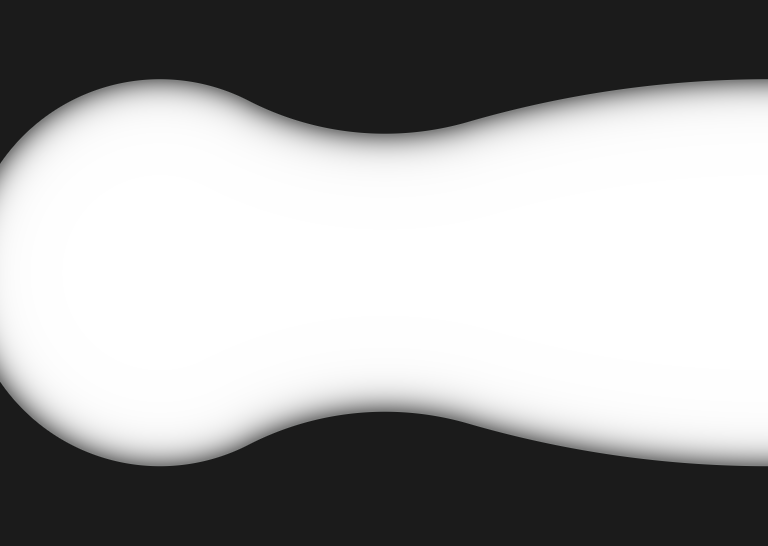
A Shadertoy shader for this background:

```glsl
// A white, waisted silhouette on charcoal, mirrored about the middle line.
// Three tangent arcs give a signed distance to its outline, and that
// distance drives a soft inner shadow, a thin rim and the smooth edge.

// Lengths are fractions of the canvas height.
const float MID_Y = 0.5005;
const float BULB_X = 0.2930;         // centre of the round left end
const float WAIST_X = 0.7051;        // narrowest place
const float BODY_X = 1.4066;         // widest place of the right part
const float HALF_HEIGHT = 0.3544;    // at the bulb and the body
const float WAIST_HALF = 0.2546;

const float SHADOW_SCALE = 0.0172;
const float HAZE_AMOUNT = 0.03;
const float HAZE_SCALE = 0.064;
const float RIM_WIDTH = 0.0022;
const float RIM_AMOUNT = 0.45;

const vec3 CHARCOAL = vec3(0.106);
const vec3 WHITE = vec3(1.0);
const vec3 RIM_GREY = vec3(0.54, 0.55, 0.545);

// Sum of the radii of two tangent arcs whose crests differ in x and height.
float tangentSpan(float dx, float rise) {
    return (dx * dx + rise * rise) / (2.0 * rise);
}

float cross2(vec2 a, vec2 b) {
    return a.x * b.y - a.y * b.x;
}

// Distance to the outline, positive inside.
float silhouette(vec2 p) {
    p.y = abs(p.y - MID_Y);

    float rise = HALF_HEIGHT - WAIST_HALF;
    float waistRadius = tangentSpan(WAIST_X - BULB_X, rise) - HALF_HEIGHT;
    float bodyRadius = tangentSpan(BODY_X - WAIST_X, rise) - waistRadius;

    vec2 bulb = vec2(BULB_X, 0.0);
    vec2 waist = vec2(WAIST_X, WAIST_HALF + waistRadius);
    vec2 body = vec2(BODY_X, HALF_HEIGHT - bodyRadius);

    // The lines between centres separate the arcs.
    if (cross2(waist - bulb, p - bulb) > 0.0) return HALF_HEIGHT - length(p - bulb);
    if (cross2(waist - body, p - body) < 0.0) return bodyRadius - length(p - body);
    return length(p - waist) - waistRadius;
}

void mainImage(out vec4 fragColor, in vec2 fragCoord) {
    float pixel = 1.0 / iResolution.y;
    float d = silhouette(fragCoord * pixel);
    float depth = max(d, 0.0);

    // Inner shadow with a faint, wider haze
    float shadow = 1.0 / (1.0 + exp(min(depth / SHADOW_SCALE, 40.0)));
    shadow += HAZE_AMOUNT * exp(-depth / HAZE_SCALE);
    vec3 inside = WHITE * (1.0 - shadow);

    // Thin lighter rim
    float rim = 1.0 - smoothstep(0.0, RIM_WIDTH + pixel, depth);
    inside = mix(inside, RIM_GREY, rim * RIM_AMOUNT);

    float coverage = clamp(d / pixel + 0.5, 0.0, 1.0);
    fragColor = vec4(mix(CHARCOAL, inside, coverage), 1.0);
}
```
